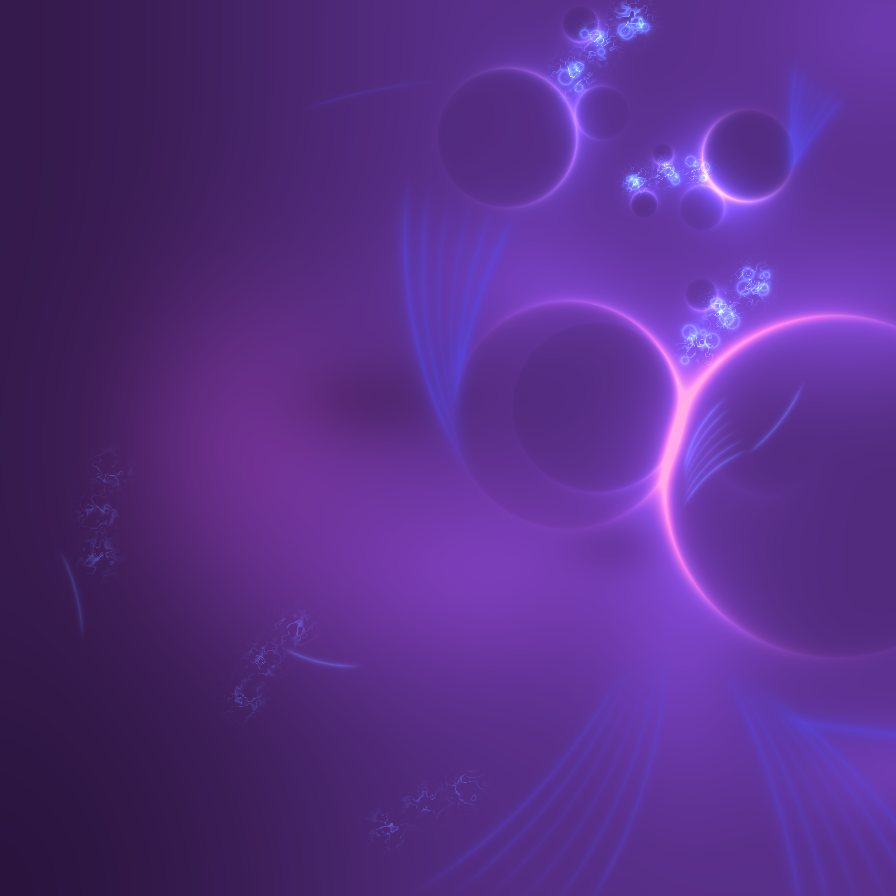
A WebGL 2 fragment shader for this background:

```glsl
#version 300 es
precision highp float;

uniform vec2 u_resolution;
out vec4 outColor;

const vec3 VEIL_BLUE = vec3(0.34, 0.28, 0.92);
const vec3 SPARK_BLUE = vec3(0.22, 0.55, 1.0);
const vec3 ORB_BLUE = vec3(0.30, 0.27, 0.85);
const vec3 PINK = vec3(0.24, 0.05, -0.06);
const vec3 RAMP[7] = vec3[7](
  vec3(0.15, 0.07, 0.22), vec3(0.24, 0.12, 0.35), vec3(0.34, 0.18, 0.53), vec3(0.43, 0.23, 0.69),
  vec3(0.53, 0.30, 0.89), vec3(0.79, 0.43, 0.99), vec3(0.90, 0.62, 0.97));

// Hash and value noise
float hash(vec2 p) {
  vec3 q = fract(p.xyx * 0.1031);
  q += dot(q, q.yzx + 33.33);
  return fract((q.x + q.y) * q.z);
}

float noise(vec2 p) {
  vec2 i = floor(p), f = fract(p);
  f = f * f * (3.0 - 2.0 * f);
  return mix(mix(hash(i), hash(i + vec2(1, 0)), f.x),
             mix(hash(i + vec2(0, 1)), hash(i + vec2(1, 1)), f.x), f.y);
}

// Energy to color, from deep plum to pale pink
vec3 palette(float e) {
  vec3 c = RAMP[0];
  for (int i = 1; i < 7; i++) c = mix(c, RAMP[i], clamp(e - float(i - 1), 0.0, 1.0));
  return c;
}

float blob(vec2 p, float x, float y, float rx, float ry) {
  vec2 q = (p - vec2(x, y)) / vec2(rx, ry);
  return exp(-dot(q, q));
}

// Sphere lit from one side: x = halo, y = thin rim, z = inside mask
vec3 orb(vec2 p, float x, float y, float radius, float lightAngle, float glow) {
  vec2 q = p - vec2(x, y);
  float len = length(q), d = len - radius;
  float facing = 0.5 + 0.5 * dot(q / max(len, 1e-4), vec2(cos(lightAngle), sin(lightAngle)));
  float lit = mix(0.06, 1.0, facing * facing);
  float outside = smoothstep(-0.002, 0.002, d);
  float halo = exp(-abs(d) / mix(glow * 0.45, glow, outside));
  return vec3(halo * lit, exp(-abs(d) / (glow * 0.13)) * lit, 1.0 - outside);
}

// Parabolic strand with faded ends
float strand(vec2 p, vec4 ends, float bend, float width) {
  vec2 ab = ends.zw - ends.xy, t = normalize(ab), q = p - ends.xy;
  float s = dot(q, t) / length(ab);
  float off = dot(q, vec2(-t.y, t.x)) - bend * 4.0 * s * (1.0 - s);
  return exp(-abs(off) / width) * smoothstep(0.0, 0.25, s) * (1.0 - smoothstep(0.7, 1.0, s));
}

// Strands spread between a first and a last curve
float fan(vec2 p, vec4 first, vec4 last, vec2 bends, float width) {
  float sum = 0.0;
  for (int i = 0; i < 6; i++) {
    float k = float(i) / 5.0;
    sum += (0.35 + 0.65 * abs(2.0 * k - 1.0)) * strand(p, mix(first, last, k), mix(bends.x, bends.y, k), width);
  }
  return sum;
}

// Three bunches of branching filaments and tiny rings around an anchor
float sparkTree(vec2 p, vec2 anchor, float spin, float size, float rings) {
  vec2 q = (p - anchor) / size;
  float sum = 0.0;
  for (int i = 0; i < 3; i++) {
    float angle = spin - 1.83 + 0.92 * float(i);
    vec2 b = q - vec2(cos(angle), sin(angle)) * (i == 1 ? 0.5 : 1.0);
    vec2 n = b * 7.0 + anchor * 91.0 + float(i) * 17.0;
    float ridge = 1.0 - abs(2.0 * noise(n + 1.5 * noise(n * 1.7)) - 1.0);
    sum += 1.3 * pow(ridge, 9.0) * exp(-dot(b, b) * 12.0);
    for (int j = 0; j < 5; j++) {
      vec2 seed = vec2(float(i * 7 + j), floor(anchor.x * 100.0));
      vec2 c = vec2(hash(seed), hash(seed + 41.0)) * 0.6 - 0.3;
      float r = 0.04 + 0.11 * hash(seed + 83.0), d = length(b - c);
      sum += rings * (0.55 * exp(-abs(d - r) / 0.025) + 0.2 * exp(-d / 0.1));
    }
  }
  return sum;
}

void main() {
  vec2 p = gl_FragCoord.xy / u_resolution;

  // Broad light and shadow
  float warm = blob(p, 0.28, 0.51, 0.15, 0.17), core = blob(p, 0.52, 0.36, 0.2, 0.12);
  float e = 0.65 + 1.45 * smoothstep(0.0, 0.6, p.x) - 0.5 * (1.0 - p.x) * (1.0 - smoothstep(0.0, 0.4, p.y));
  e += 1.1 * warm + 1.15 * core + 0.9 * blob(p, 0.76, 0.24, 0.09, 0.14);
  e += 0.9 * blob(p, 0.58, 0.69, 0.12, 0.08) + 0.7 * blob(p, 1.0, 0.68, 0.2, 0.08);
  e += 0.8 * blob(p, 1.0, 0.97, 0.14, 0.1) + 0.9 * blob(p, 1.0, 0.14, 0.12, 0.06);
  e -= 0.7 * blob(p, 0.41, 0.55, 0.09, 0.05) + 0.6 * blob(p, 0.69, 0.39, 0.05, 0.03);

  // Large spheres
  vec3 big = orb(p, 0.933, 0.457, 0.191, 2.7, 0.05);
  vec3 mid = orb(p, 0.634, 0.537, 0.127, 0.5, 0.04);
  vec3 inner = orb(p, 0.667, 0.545, 0.095, -0.6, 0.025);
  vec3 swirl = orb(p, 0.855, 0.51, 0.063, 3.9, 0.03);
  e += dot(big, vec3(1.9, 1.8, -0.3)) + dot(mid, vec3(1.1, 1.3, -0.25)) + dot(inner, vec3(0.5, 0.6, -0.2));
  e += big.z * (0.45 * swirl.x + 0.9 * blob(p, 0.95, 0.61, 0.16, 0.07));
  vec3 color = palette(e) + vec3(0.05, -0.01, -0.03) * (warm + 0.5 * core);
  color += PINK * (big.y + 0.5 * mid.y);

  // Blue veils and trailing strands
  float veil = fan(p, vec4(0.458, 0.82, 0.535, 0.45), vec4(0.58, 0.77, 0.507, 0.54), vec2(-0.034, -0.012), 0.006);
  veil += 0.6 * fan(p, vec4(0.745, 0.3, 0.63, -0.05), vec4(0.71, 0.28, 0.44, -0.01), vec2(0.03), 0.004);
  veil += 0.7 * fan(p, vec4(0.8, 0.27, 0.9, -0.08), vec4(0.84, 0.24, 1.08, -0.04), vec2(0.02), 0.006);
  veil += 0.8 * fan(p, vec4(0.89, 0.94, 0.885, 0.81), vec4(0.95, 0.9, 0.87, 0.79), vec2(-0.004), 0.006);
  veil += strand(p, vec4(0.86, 0.2, 1.12, 0.17), -0.004, 0.008);
  veil += 0.4 * strand(p, vec4(0.33, 0.875, 0.5, 0.91), 0.006, 0.002);
  color = mix(color, VEIL_BLUE, min(0.55 * veil, 0.75));

  // Upper spheres
  vec3 left = orb(p, 0.566, 0.846, 0.078, 0.2, 0.022);
  vec3 right = orb(p, 0.835, 0.826, 0.051, 3.9, 0.025);
  vec3 small = orb(p, 0.784, 0.768, 0.025, 0.9, 0.02) + 0.7 * orb(p, 0.672, 0.874, 0.03, 2.9, 0.016);
  small += orb(p, 0.648, 0.973, 0.02, -1.0, 0.014) + orb(p, 0.783, 0.671, 0.018, -1.0, 0.014);
  small += orb(p, 0.74, 0.828, 0.012, -1.2, 0.014) + orb(p, 0.719, 0.772, 0.015, 1.6, 0.01);
  vec3 upper = 0.6 * left + right + 0.7 * small;
  color *= 1.0 - 0.1 * min(upper.z, 1.0);
  color += ORB_BLUE * (0.55 * upper.x + 0.35 * upper.y);
  color += vec3(0.5, 0.3, 0.15) * (right.y + 0.4 * left.y + 0.3 * small.y);

  // Sparks, streaks inside the spheres, faint far branches
  float sparks = sparkTree(p, vec2(0.648, 0.973), 0.1, 0.058, 1.0);
  sparks += sparkTree(p, vec2(0.783, 0.671), 0.2, 0.058, 1.0);
  sparks += sparkTree(p, vec2(0.74, 0.828), -0.5, 0.042, 1.0);
  float streaks = fan(p, vec4(0.762, 0.47, 0.815, 0.56), vec4(0.76, 0.43, 0.84, 0.5), vec2(0.01), 0.002);
  streaks += strand(p, vec4(0.83, 0.49, 0.9, 0.58), -0.008, 0.002);
  float branches = strand(p, vec4(0.31, 0.28, 0.41, 0.257), -0.008, 0.002);
  branches += 0.7 * strand(p, vec4(0.065, 0.39, 0.092, 0.28), 0.007, 0.002);
  for (int i = 0; i < 3; i++) {
    float k = float(i);
    branches += sparkTree(p, vec2(0.08 + 0.19 * k, 0.43 - 0.15 * k), 0.8 - 0.5 * k, 0.06, 0.0);
  }
  color += SPARK_BLUE * (0.75 * sparks + 0.3 * streaks + 0.28 * branches);

  outColor = vec4(clamp(color, 0.0, 1.0), 1.0);
}
```
